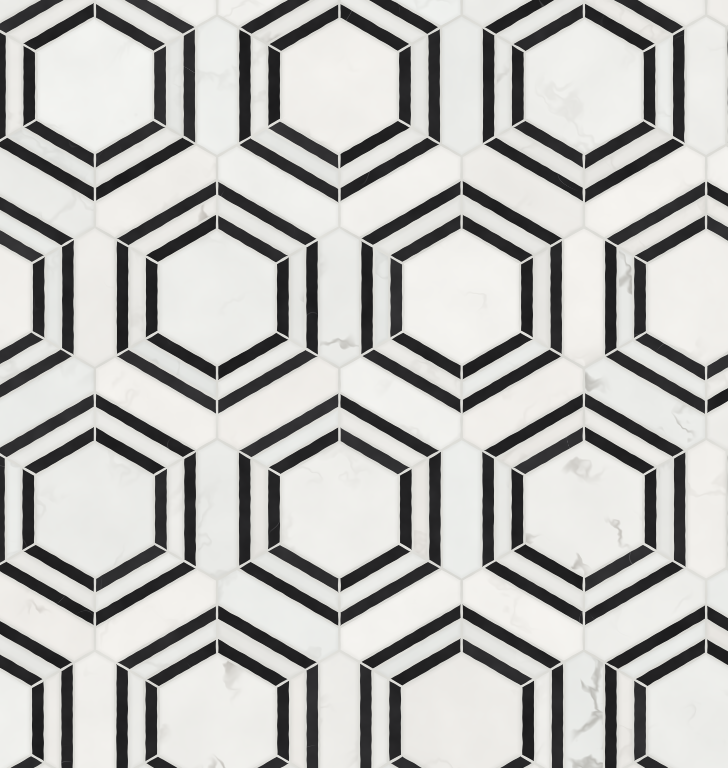
This pattern is drawn by a WebGL 1 fragment shader. Its source:

```glsl
precision highp float;
// Marble mosaic: staggered hexagons, each ringed by two mitred black bands,
// with wide white bars shared between neighbours. A hexagonal lattice is folded
// into six sectors; distances to the joints and per-tile hashes do the rest.
uniform vec2 u_resolution;

const vec2 LATTICE = vec2(1.0, 1.7320508);

float hash(vec2 p) {
  return fract(sin(dot(p, vec2(127.1, 311.7))) * 43758.5);
}

vec2 gradient(vec2 cell) {
  float angle = 6.2832 * hash(cell);
  return vec2(cos(angle), sin(angle));
}

float gradientNoise(vec2 p) {
  vec2 i = floor(p), f = fract(p);
  vec2 w = f * f * f * (f * (f * 6.0 - 15.0) + 10.0);
  vec2 o = vec2(1.0, 0.0);
  float bottom = mix(dot(gradient(i), f), dot(gradient(i + o), f - o), w.x);
  float top = mix(dot(gradient(i + o.yx), f - o.yx), dot(gradient(i + 1.0), f - 1.0), w.x);
  return mix(bottom, top, w.y);
}

float fbm(vec2 p) {
  float sum = 0.0, amp = 0.6;
  for (int i = 0; i < 4; i++) {
    sum += amp * gradientNoise(p);
    p = mat2(1.6, 1.2, -1.2, 1.6) * p + 7.3;
    amp *= 0.5;
  }
  return sum;
}

// Integer label of a tile from a point on the quarter-step lattice
vec2 tileKey(vec2 p) {
  return floor(p * 8.0 / LATTICE.xy * vec2(1.0, LATTICE.x) + 0.5);
}

vec3 whiteMarble(vec2 p, vec2 key, float strip) {
  float h = hash(key + 3.7);
  vec2 q = p + 20.0 * vec2(h, hash(key + 9.1));
  float cloud = fbm(q * 5.0);
  vec3 stone = mix(vec3(0.925, 0.932, 0.922), vec3(0.945, 0.935, 0.918), h);
  stone += 0.03 * (hash(key + 5.3) - 0.5) + 0.025 * cloud - 0.018 * strip;
  // Grey veins, strong in only a few tiles
  float ridge = 1.0 - smoothstep(0.0, 0.07, abs(fbm(q * 3.0 + 0.5 * cloud)));
  float patchy = smoothstep(0.0, 0.35, gradientNoise(q * 4.0 + 11.0));
  float veined = mix(0.035, 0.17, step(0.9, hash(key + 1.9)));
  return stone - veined * ridge * patchy * vec3(0.95, 1.0, 1.05);
}

vec3 blackMarble(vec2 p, vec2 key) {
  float h = hash(key + 2.3);
  vec2 q = p + 20.0 * h;
  float shade = mix(0.125, 0.205, h * h) + 0.05 * fbm(q * 9.0);
  float scratch = 1.0 - smoothstep(0.0, 0.025, abs(gradientNoise(q * 7.0)));
  shade += 0.12 * scratch * smoothstep(0.25, 0.5, gradientNoise(q * 5.0 + 4.0));
  return shade * vec3(1.0, 0.99, 1.02);
}

void main() {
  float pixel = 3.141 / u_resolution.y;
  vec2 p = gl_FragCoord.xy * pixel - vec2(0.888, 0.192);

  // Nearest hexagon centre
  vec2 a = mod(p + 0.5 * LATTICE, LATTICE) - 0.5 * LATTICE;
  vec2 b = mod(p, LATTICE) - 0.5 * LATTICE;
  vec2 q = dot(a, a) < dot(b, b) ? a : b;
  vec2 centre = p - q;

  // Sector normal, distance along it and distance to the mitre line
  float angle = floor(atan(q.y, q.x) / 1.0471976 + 0.5) * 1.0471976;
  vec2 normal = vec2(cos(angle), sin(angle));
  float along = dot(q, normal);
  float across = abs(dot(q, vec2(-normal.y, normal.x)));
  float mitre = 0.5 * along - 0.8660254 * across;

  // Slightly uneven setting of the bars
  along += 0.006 * (hash(tileKey(centre + 0.25 * normal)) - 0.5);

  // Concentric joints, then the band between them
  vec4 offsets = along - vec4(0.241, 0.298, 0.361, 0.417);
  vec4 gaps = abs(offsets);
  float band = dot(step(0.0, offsets), vec4(1.0));
  float joint = min(min(gaps.x, gaps.y), min(gaps.z, gaps.w));
  if (band > 0.5) joint = min(joint, mitre);

  // One label per tile; outer bars are shared across the cell edge
  float reach = band < 0.5 ? 0.0 : (band < 3.5 ? 0.25 : 0.5);
  vec2 key = tileKey(centre + reach * normal) + band * vec2(37.0, 59.0);

  bool isBlack = abs(band - 1.0) < 0.5 || abs(band - 3.0) < 0.5;
  float isStrip = 1.0 - step(0.5, abs(band - 2.0));
  vec3 stone = isBlack ? blackMarble(p, key) : whiteMarble(p, key, isStrip);

  // Dull rims on white tiles
  if (!isBlack) stone -= 0.03 * (1.0 - smoothstep(0.004, 0.022, joint));

  // Grout with small chips along the tile edges
  vec3 grout = vec3(0.865, 0.863, 0.843) + 0.04 * gradientNoise(p * 6.0);
  float chipped = joint + 0.0022 * gradientNoise(p * 28.0);
  float tile = smoothstep(0.005 - 0.6 * pixel, 0.005 + 0.6 * pixel, chipped);
  gl_FragColor = vec4(mix(grout, stone, tile), 1.0);
}
```
